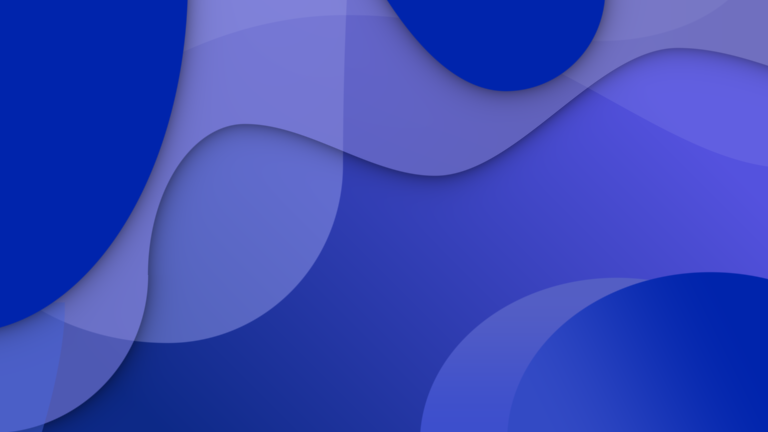
Give the GLSL for this background, as a Shadertoy shader.

```glsl
// Layered blue and violet paper curves: a diagonal gradient under translucent
// lavender sheets, solid blue blobs with soft shadows, and two domes.
// Every sheet is a signed distance (negative inside) in canvas heights.

const vec3 NAVY = vec3(0.05, 0.16, 0.53);
const vec3 VIOLET = vec3(0.33, 0.32, 0.87);
const vec3 SOLID_BLUE = vec3(0.0, 0.14, 0.675);
const vec3 LAVENDER = vec3(0.66, 0.68, 0.97);
const vec3 BAND_LEFT = vec3(0.50, 0.49, 0.83);
const vec3 BAND_RIGHT = vec3(0.44, 0.44, 0.61);
const vec3 PALE = vec3(0.85, 0.86, 1.0);
const vec3 CORNER_BLUE = vec3(0.28, 0.40, 0.88);
const vec3 DOME_LOW = vec3(0.24, 0.31, 0.80);
const vec3 DOME_HIGH = vec3(0.33, 0.37, 0.77);
const vec3 DOME_INNER = vec3(0.20, 0.29, 0.77);
const float BAND_OPACITY = 0.57;
const float VEIL_OPACITY = 0.42;
const float SHADOW_STRENGTH = 0.34;
const float SHADOW_WIDTH = 0.022;

float ellipse(vec2 p, vec2 center, vec2 radii) {
    vec2 q = (p - center) / radii;
    float k = length(q);
    return k * (k - 1.0) / max(length(q / radii), 1e-4);
}

// Smooth climb from point a to point b, flat at both ends.
float climb(float x, vec2 a, vec2 b) {
    return mix(a.y, b.y, smoothstep(a.x, b.x, x));
}

// Long wavy sheet: round foot at the left, then crest, trough and crest.
float waveBand(vec2 p) {
    const vec2 crest = vec2(0.567, 0.713), trough = vec2(1.007, 0.593);
    const vec2 summit = vec2(1.569, 0.889), tail = vec2(2.130, 0.757);
    if (p.x < crest.x) {
        if (p.y < 0.363) return length(p - vec2(-0.023, 0.363)) - 0.366;
        return -ellipse(p, vec2(crest.x, 0.363), vec2(0.2245, 0.350));
    }
    float edge = p.x < trough.x ? climb(p.x, crest, trough)
               : p.x < summit.x ? climb(p.x, trough, summit)
               : climb(p.x, summit, tail);
    return edge - p.y;
}

// Hanging sheet with a rounded bottom and a nearly straight right side.
float veil(vec2 p) {
    const vec2 center = vec2(0.389, 0.618);
    float rise = max(p.y - center.y, 0.0);
    if (rise > 0.0) return p.x - 0.794 - 0.06 * rise * rise;
    return ellipse(p, center, vec2(p.x < center.x ? 0.509 : 0.405, 0.412));
}

// Broad highlight above a slope that falls to the right.
float highlight(vec2 p) {
    const vec2 peak = vec2(0.799, 0.965), foot = vec2(1.829, 0.611);
    float x = p.x - peak.x;
    float t = pow(clamp(x / (foot.x - peak.x), 0.0, 1.0), 1.2);
    float edge = x < 0.0 ? peak.y - 0.605 * x * x
               : mix(peak.y, foot.y, smoothstep(0.0, 1.0, t));
    return edge - p.y;
}

// Top blob: parabolic on the left, elliptic on the right.
float topBlob(vec2 p) {
    const vec2 tip = vec2(1.171, 0.789);
    if (p.x > tip.x) return ellipse(p, vec2(tip.x, 1.023), vec2(0.230, 0.234));
    float u = (p.x - tip.x) / 0.275;
    return (tip.y + 0.211 * u * u - p.y) / sqrt(1.0 + 2.35 * u * u);
}

float cover(float d) {
    float pixel = 1.0 / iResolution.y;
    return 1.0 - smoothstep(-pixel, pixel, d);
}

float shade(float d) {
    return 1.0 - SHADOW_STRENGTH * exp(-max(d, 0.0) / SHADOW_WIDTH);
}

void mainImage(out vec4 fragColor, in vec2 fragCoord) {
    vec2 p = fragCoord / iResolution.y;

    // Diagonal ground
    vec3 color = mix(NAVY, VIOLET, clamp((p.x + p.y - 0.375) / 1.921, 0.0, 1.0));

    // Translucent sheets
    color = mix(color, LAVENDER, VEIL_OPACITY * cover(veil(p)));
    float band = waveBand(p);
    vec3 bandColor = mix(BAND_LEFT, BAND_RIGHT, smoothstep(0.55, 1.75, p.x));
    color = mix(color * shade(band), mix(color, bandColor, BAND_OPACITY), cover(band));
    color = mix(color, PALE, 0.10 * cover(highlight(p)));

    // Corner tints
    float drop = clamp((0.28 - p.y) / 0.28, 0.0, 1.0);
    float corner = p.x - 0.150 + 0.053 * pow(drop, 1.6);
    color = mix(color, CORNER_BLUE, 0.45 * cover(max(corner, p.y - 0.30)));
    float glow = ellipse(p, vec2(1.389, 1.139), vec2(0.368, 0.234));
    color = mix(color, PALE, 0.07 * cover(glow));

    // Lower right domes
    float outer = ellipse(p, vec2(1.428, -0.025), vec2(0.456, 0.382));
    color = mix(color, mix(DOME_LOW, DOME_HIGH, smoothstep(0.0, 0.34, p.y)), cover(outer));
    float inner = ellipse(p, vec2(1.644, -0.019), vec2(0.470, 0.389));
    float fade = smoothstep(1.25, 1.85, p.x + 0.5 * p.y);
    color = mix(color, mix(DOME_INNER, SOLID_BLUE, fade), cover(inner));

    // Solid blobs with soft shadows
    float left = ellipse(p, vec2(-0.093, 1.046), vec2(0.528, 0.817));
    color = mix(color * shade(left), SOLID_BLUE, cover(left));
    float top = topBlob(p);
    color = mix(color * shade(top), SOLID_BLUE, cover(top));

    fragColor = vec4(color, 1.0);
}
```
